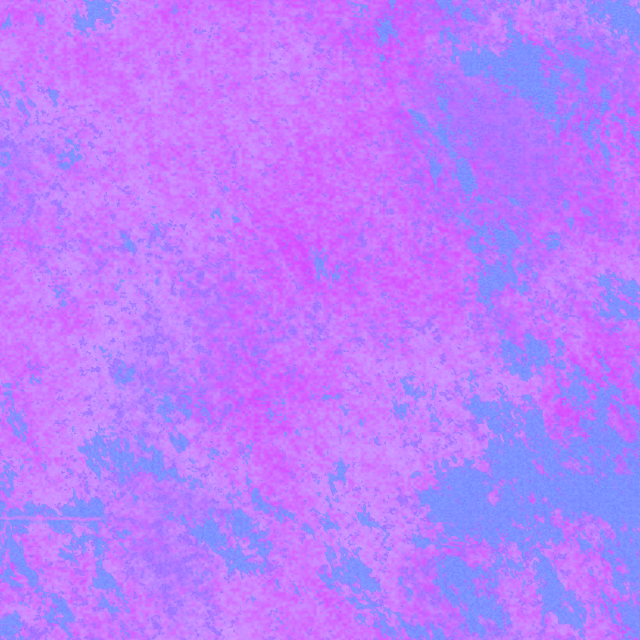
Reproduce this texture map procedurally as a Shadertoy shader.

```glsl
const vec3 PALE    = vec3(0.80, 0.58, 1.00);
const vec3 MAGENTA = vec3(0.83, 0.30, 1.00);
const vec3 VIOLET  = vec3(0.62, 0.46, 1.00);
const vec3 SKY     = vec3(0.46, 0.58, 1.00);
const vec2 ALONG   = vec2(0.6, -0.8);   // direction of the strokes
const vec2 ACROSS  = vec2(0.8, 0.6);
const int SCRAPES  = 8;

float hash(vec2 p) {
    return fract(sin(dot(p, vec2(127.1, 311.7))) * 43758.55);
}

float noise(vec2 p) {
    vec2 i = floor(p), f = fract(p);
    f = f * f * (3.0 - 2.0 * f);
    float low = mix(hash(i), hash(i + vec2(1, 0)), f.x);
    float high = mix(hash(i + vec2(0, 1)), hash(i + vec2(1, 1)), f.x);
    return mix(low, high, f.y);
}

// Normalised fractal noise; a higher gain gives a more ragged result
float fbm(vec2 p, int octaves, float gain) {
    float sum = 0.0, total = 0.0, weight = 1.0;
    for (int i = 0; i < octaves; i++) {
        sum += weight * noise(p);
        total += weight;
        weight *= gain;
        p = mat2(0.96, 0.28, -0.28, 0.96) * p * 2.03 + 17.3;
    }
    return sum / total;
}

// Coordinates stretched along the stroke direction
vec2 strokeSpace(vec2 p, float across, float along) {
    return vec2(dot(p, ACROSS) * across, dot(p, ALONG) * along);
}

// Curved scrapes: x = raised flank, y = hollow behind the ridge
vec2 scrapes(vec2 p) {
    vec2 result = vec2(0.0);
    for (int i = 0; i < SCRAPES; i++) {
        float id = float(i);
        vec2 centre = fract(vec2(0.18, 0.63) + id * vec2(0.7549, 0.5698));
        vec2 d = p - centre;
        float halfLength = mix(0.05, 0.10, hash(vec2(id, 4.0)));
        float s = dot(d, ALONG);
        float c = dot(d, ACROSS) + 2.2 * s * s;
        float ends = exp(-pow(abs(s) / halfLength, 4.0));
        float flank = smoothstep(-0.11, -0.004, c) * smoothstep(0.008, -0.004, c);
        float hollow = smoothstep(-0.002, 0.008, c) * smoothstep(0.030, 0.008, c);
        result = max(result, ends * vec2(flank, hollow));
    }
    return result;
}

void mainImage(out vec4 fragColor, in vec2 fragCoord) {
    vec2 p = fragCoord / iResolution.y;
    vec2 warp = vec2(noise(p * 9.0), noise(p * 9.0 + 31.0)) - 0.5;
    vec2 q = p + 0.035 * warp;

    float fine = noise(p * 390.0);
    float grain = 0.45 * fine + 0.35 * noise(p * 205.0 + 9.0) + 0.2 * noise(p * 100.0);
    float weave = noise(p * vec2(70.0, 260.0));
    float streaks = fbm(strokeSpace(q, 52.0, 15.0), 3, 0.7);
    vec2 scrape = scrapes(p + 0.012 * warp);

    // Pink ground with magenta blotches
    float blotch = fbm(q * 5.0 + 3.0, 6, 0.7);
    float heat = 0.41 + 1.45 * (blotch - 0.5) + 1.4 * (grain - 0.5);
    heat += 0.2 * (weave - 0.5) + 0.45 * (streaks - 0.5);
    heat += scrape.x * (0.05 + 0.5 * (streaks - 0.35));
    vec3 color = mix(PALE, MAGENTA, clamp(heat, 0.0, 1.0));

    // Soft violet haze, broken up by speckles
    float cloud = fbm(q * 4.0 + 57.0, 4, 0.5);
    float speckle = fbm(p * 85.0 + 5.0, 3, 0.9);
    float haze = smoothstep(0.46, 0.76, cloud + 0.6 * (speckle - 0.5));
    color = mix(color, VIOLET, 0.55 * haze);
    color = mix(color, VIOLET, 0.7 * smoothstep(0.61, 0.68, speckle + 0.3 * (cloud - 0.5)));

    // Ragged blue patches, denser towards the rim
    float rim = length(p - vec2(0.5, 0.58)) - 0.38;
    float field = fbm(strokeSpace(q, 22.0, 13.0) + 11.0, 5, 0.82);
    field += 0.45 * (fbm(p * 3.5 + 23.0, 3, 0.5) - 0.5) + 0.27 * rim;
    field += 0.11 * scrape.y - 0.05 * scrape.x + 0.10 * (grain - 0.5);
    float patchMask = smoothstep(0.59, 0.615, field);
    float depth = smoothstep(0.59, 0.70, field) + 1.0 * (grain - 0.5);
    vec3 blue = mix(vec3(0.64, 0.50, 1.0), SKY, clamp(depth + 0.2, 0.0, 1.0));
    color = mix(color, blue, 0.87 * patchMask);

    // One pale horizontal scratch with a blue lower lip
    float height = p.y - 0.19 - 0.004 * (noise(p * 30.0) - 0.5);
    float reach = smoothstep(0.18, 0.14, p.x) * (0.4 + 0.6 * weave);
    color = mix(color, SKY, 0.5 * reach * smoothstep(0.006, 0.0, abs(height + 0.005)));
    color = mix(color, vec3(0.84, 0.50, 0.98), reach * smoothstep(0.004, 0.001, abs(height)));

    // Fine tonal grain
    color.rg += vec2(0.05, 0.09) * (fine - 0.5);
    fragColor = vec4(clamp(color, 0.0, 1.0), 1.0);
}
```
